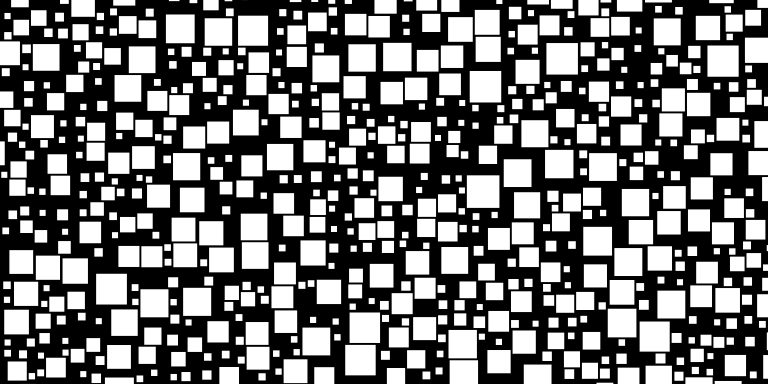
Reproduce this pattern procedurally as a WebGL 1 fragment shader.

```glsl
precision highp float;
// Scattered white squares of many sizes on black, packed without overlap.
// Large squares grow around jittered grid points until they meet the nearest
// neighbour; small squares are then fitted into the gaps left between them.

uniform vec2 u_resolution;

// Lengths are fractions of the canvas height.
const float BIG_CELL = 0.0885;
const float SMALL_CELL = 0.047;
const float JITTER = 0.72;
const float GAP = 0.005;
const float MAX_SIDE = 0.087;
const float MIN_HALF = 0.0078;
const float MAX_SMALL_HALF = 0.019;
const int TRIES = 5;

const vec3 BLACK = vec3(0.0);
const vec3 WHITE = vec3(1.0);

vec2 hash2(vec2 p) {
  vec3 q = fract(p.xyx * vec3(0.1031, 0.1030, 0.0973));
  q += dot(q, q.yzx + 33.33);
  return fract((q.xx + q.yz) * q.zy);
}

float chebyshev(vec2 v) {
  v = abs(v);
  return max(v.x, v.y);
}

vec2 bigCentre(vec2 cell) {
  return (cell + 0.5 + JITTER * (hash2(cell + 71.0) - 0.5)) * BIG_CELL;
}

// A square is stored as centre (xy) and half side (z).
vec3 bigSquare(vec2 cell) {
  vec2 centre = bigCentre(cell);
  float nearest = MAX_SIDE + GAP;
  for (int j = -1; j <= 1; j++) {
    for (int i = -1; i <= 1; i++) {
      if (i != 0 || j != 0) {
        vec2 other = bigCentre(cell + vec2(float(i), float(j)));
        nearest = min(nearest, chebyshev(other - centre));
      }
    }
  }
  return vec3(centre, 0.5 * (nearest - GAP));
}

// Best of a few random spots in the cell, limited by the large squares
// and by the cell border; half side is zero when nothing fits.
vec3 smallSquare(vec2 cell, vec3 big[9]) {
  vec2 middle = (cell + 0.5) * SMALL_CELL;
  vec3 best = vec3(middle, 0.0);
  for (int k = 0; k < TRIES; k++) {
    vec2 offset = (hash2(cell + 57.0 * float(k + 3)) - 0.5) * 0.7 * SMALL_CELL;
    float room = 0.5 * (SMALL_CELL - GAP) - chebyshev(offset);
    for (int n = 0; n < 9; n++) {
      room = min(room, chebyshev(middle + offset - big[n].xy) - big[n].z - GAP);
    }
    if (room > best.z) best = vec3(middle + offset, room);
  }
  float pick = hash2(cell + 411.0).x;
  float limit = mix(MIN_HALF, MAX_SMALL_HALF, pick * pick);
  best.z = best.z < MIN_HALF ? 0.0 : min(best.z, limit);
  return best;
}

// Share of the pixel at p that lies inside the square.
float coverage(vec2 p, vec3 square, float pixel) {
  vec2 inside = clamp((square.z - abs(p - square.xy)) / pixel + 0.5, 0.0, 1.0);
  return square.z > 0.0 ? inside.x * inside.y : 0.0;
}

void main() {
  float pixel = 1.0 / u_resolution.y;
  vec2 p = gl_FragCoord.xy * pixel;
  vec2 smallCell = floor(p / SMALL_CELL);
  vec2 bigCell = floor((smallCell + 0.5) * SMALL_CELL / BIG_CELL);

  // Large squares around this spot
  vec3 big[9];
  float ink = 0.0;
  for (int j = 0; j < 3; j++) {
    for (int i = 0; i < 3; i++) {
      vec3 square = bigSquare(bigCell + vec2(float(i), float(j)) - 1.0);
      big[j * 3 + i] = square;
      ink = max(ink, coverage(p, square, pixel));
    }
  }

  // Small square of this cell
  ink = max(ink, coverage(p, smallSquare(smallCell, big), pixel));
  gl_FragColor = vec4(mix(BLACK, WHITE, ink), 1.0);
}
```
